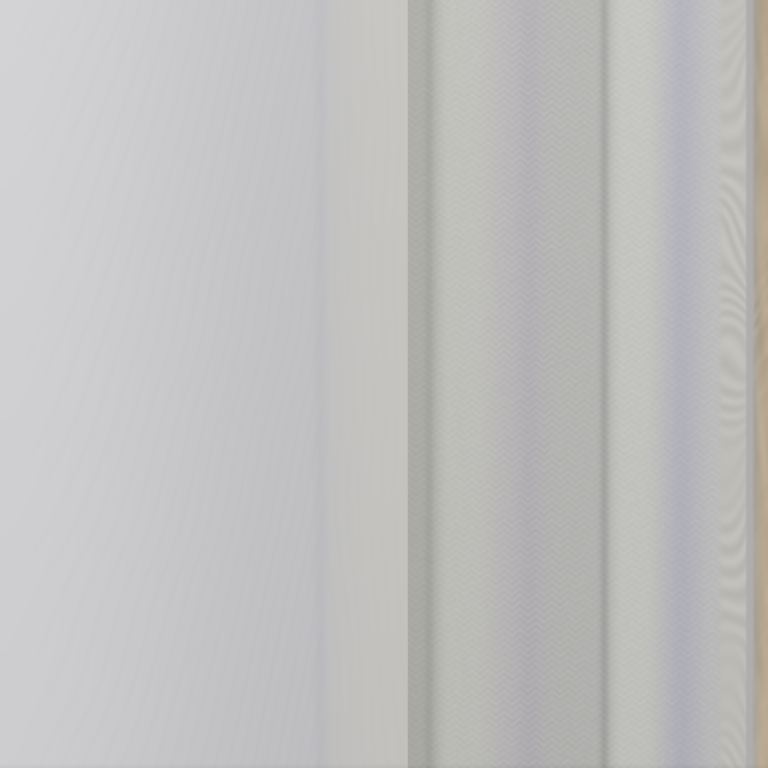
Give the GLSL for this texture, as a Shadertoy shader.

```glsl
// A pale wall meets a narrow return, a woven curtain and a strip of wood.
// Smooth colour ramps across x shape the folds; fine zigzag weave, faint
// contour lines and warped grain are laid over them.

float hash(vec2 p) {
    vec3 q = fract(vec3(p.xyx) * 0.1031);
    q += dot(q, q.yzx + 33.33);
    return fract((q.x + q.y) * q.z);
}

float noise(vec2 p) {
    vec2 i = floor(p), f = fract(p);
    f = f * f * (3.0 - 2.0 * f);
    return mix(mix(hash(i), hash(i + vec2(1, 0)), f.x),
               mix(hash(i + vec2(0, 1)), hash(i + vec2(1, 1)), f.x), f.y);
}

// Gaussian ridge centred on c
float ridge(float x, float c, float width) {
    float d = (x - c) / width;
    return exp(-d * d);
}

vec3 wall(vec2 p) {
    vec3 col = mix(vec3(0.815, 0.815, 0.825), vec3(0.757, 0.757, 0.768),
                   smoothstep(0.0, 0.43, p.x));
    col += 0.026 * (p.y - 0.5);
    // Faint contours steepen and crowd together towards the corner
    float phase = fract(22.0 * p.x + 65.0 * p.x * p.x - 14.0 * p.y
                        + 0.5 * noise(p * 9.0));
    float line = ridge(phase, 0.5, 0.13);
    return col - 0.007 * line * smoothstep(0.0, 0.12, p.x);
}

vec3 wallReturn(vec2 p) {
    vec3 col = mix(vec3(0.755, 0.755, 0.757), vec3(0.772, 0.766, 0.754),
                   smoothstep(0.41, 0.49, p.x));
    col += 0.022 * (p.y - 0.5);
    float phase = fract(65.0 * p.x + 5.0 * p.y - 4.0 * p.y * p.y
                        + noise(p * vec2(20.0, 6.0)));
    return col - 0.004 * ridge(phase, 0.5, 0.15);
}

vec3 curtain(vec2 p) {
    float x = p.x;
    // Broad shading, left to right
    vec3 col = vec3(0.675, 0.676, 0.655);
    col = mix(col, vec3(0.745, 0.745, 0.728), smoothstep(0.554, 0.585, x));
    col = mix(col, vec3(0.718, 0.712, 0.715), smoothstep(0.61, 0.675, x));
    col = mix(col, vec3(0.706, 0.706, 0.697), smoothstep(0.685, 0.73, x));
    col = mix(col, vec3(0.762, 0.762, 0.750), smoothstep(0.783, 0.812, x));
    col = mix(col, vec3(0.715, 0.715, 0.735), smoothstep(0.835, 0.885, x));
    col = mix(col, vec3(0.740, 0.738, 0.735), smoothstep(0.898, 0.932, x));
    // Creases and soft lavender shadows
    col -= 0.032 * ridge(x, 0.559, 0.006);
    col -= 0.065 * ridge(x, 0.787, 0.006);
    col -= vec3(0.018, 0.024, 0.008) * ridge(x, 0.69, 0.018);
    col -= vec3(0.018, 0.018, 0.004) * ridge(x, 0.888, 0.016);
    col += 0.034 * (p.y - 0.5);
    // Zigzag weave, broken up by uneven threads
    float zigzag = abs(fract(x * 48.0) - 0.5) * 2.0;
    float weave = sin(6.2832 * (p.y * 112.0 + zigzag));
    float thread = 0.6 + 0.7 * noise(p * vec2(70.0, 130.0));
    col += 0.008 * weave * thread * (0.8 + 0.5 * ridge(x, 0.7, 0.06));
    return col + 0.010 * (noise(p * 240.0) - 0.5);
}

// Pale hem with feathered strokes that fan out from a few heights
vec3 hem(vec2 p) {
    vec3 col = vec3(0.742, 0.739, 0.715) + 0.02 * (p.y - 0.5);
    float u = (p.x - 0.94) / 0.035;
    float fan = sin(p.y * 11.0 + 0.8);
    float warp = 1.6 * noise(p * vec2(30.0, 14.0));
    float stroke = sin(6.2832 * (p.y * 34.0 + 1.7 * fan * u * u + warp));
    float patches = smoothstep(0.2, 0.75, noise(vec2(p.x * 18.0, p.y * 8.0)));
    return col + 0.024 * stroke * (0.3 + 0.7 * patches);
}

vec3 wood(vec2 p) {
    vec3 col = mix(vec3(0.665, 0.635, 0.585), vec3(0.715, 0.65, 0.555),
                   smoothstep(0.978, 1.0, p.x));
    float knot = ridge(p.y, 0.57, 0.07);
    float grain = noise(vec2(p.x * 110.0 + p.y * 9.0, p.y * (14.0 + 2.0 * knot)));
    float fine = noise(vec2(p.x * 60.0, p.y * 90.0 - p.x * 120.0));
    return col + 0.055 * (grain - 0.5) + 0.04 * (0.4 + knot) * (fine - 0.5);
}

void mainImage(out vec4 fragColor, in vec2 fragCoord) {
    vec2 p = fragCoord / iResolution.xy;
    float soft = max(0.0012, 0.8 / iResolution.x);

    // Corner between the wall and its return
    vec3 col = mix(wall(p), wallReturn(p), smoothstep(0.412, 0.432, p.x));
    col -= vec3(0.016, 0.016, 0.012) * ridge(p.x, 0.417, 0.008);

    // Curtain, hem, seam and wood overlap from left to right
    col = mix(col, curtain(p), smoothstep(0.531 - soft, 0.531 + soft, p.x));
    col = mix(col, hem(p), smoothstep(0.933, 0.944, p.x));
    col = mix(col, vec3(0.685, 0.68, 0.68), smoothstep(0.969, 0.974, p.x));
    col = mix(col, wood(p), smoothstep(0.978, 0.984, p.x));

    // Thin shade along the bottom rim
    col -= 0.025 * (1.0 - smoothstep(0.0, 0.006, p.y));
    fragColor = vec4(col, 1.0);
}
```
